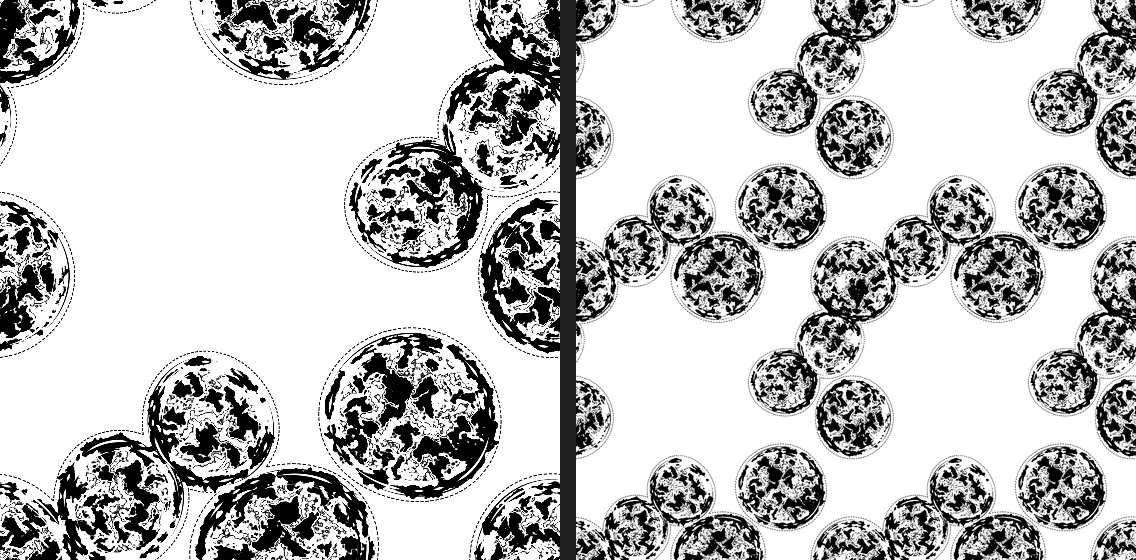
Left, the tile; right, the same tile 2 across and 2 down.
A Shadertoy shader for this pattern:

```glsl
const float TAU = 6.2831853;
const vec3 PAPER = vec3(1.0);
const vec3 INK = vec3(0.0);

vec2 hash2(vec2 p) {
    vec3 q = fract(p.xyx * vec3(0.1031, 0.1030, 0.0973));
    q += dot(q, q.yzx + 33.33);
    return fract((q.xx + q.yz) * q.zy);
}

// Distance to the nearest scattered point, wrapping after "repeats" cells.
float cellular(vec2 uv, float repeats) {
    vec2 p = uv * repeats, id = floor(p);
    float nearest = 2.0;
    for (int j = -1; j <= 1; j++)
        for (int i = -1; i <= 1; i++) {
            vec2 n = id + vec2(i, j);
            nearest = min(nearest, distance(p, n + hash2(mod(n, repeats) + repeats)));
        }
    return nearest;
}

// Positive inside a ring of the given half width.
float ring(float depth, float at, float halfWidth) {
    return halfWidth - abs(depth - at);
}

// Centre in xy, radius in z: four large bodies, then two touching pairs.
vec3 bodyAt(int k) {
    if (k < 4) {
        vec2 g = vec2(k & 1, k >> 1) * 0.5;
        vec2 jitter = 0.03 * (hash2(vec2(k, 7)) - 0.5);
        return vec3(g + 0.96 * g.x * g.y + jitter, 0.157 + 0.012 * sin(float(k) * 2.2));
    }
    float side = (k & 1) == 0 ? 1.0 : -1.0;
    float member = k < 6 ? 1.0 : -1.0;
    return vec3(0.56 + side * vec2(0.265, -0.265) + member * vec2(0.08, -0.07), 0.126);
}

void mainImage(out vec4 fragColor, in vec2 fragCoord) {
    vec2 uv = fragCoord / iResolution.xy;
    uv.y = 1.0 - uv.y;

    // Nearest body: depth below its wobbly rim, and angle around it.
    float depth = -1.0, angle = 0.0, phase = 0.0;
    for (int k = 0; k < 8; k++) {
        vec3 body = bodyAt(k);
        vec2 d = uv - body.xy;
        d -= round(d);
        float a = atan(d.y, d.x), ph = float(k) * 2.4;
        float rim = body.z * (1.0 + 0.03 * sin(2.0 * a + ph) + 0.015 * sin(3.0 * a - ph));
        float inside = rim - length(d);
        if (inside > depth) {
            depth = inside;
            angle = a;
            phase = ph;
        }
    }

    // Ragged grain: three cellular layers bent by sines.
    vec2 bent = uv + 0.009 * sin(TAU * uv.yx * 11.0 + 2.0 * sin(TAU * uv * 7.0))
                   + 0.004 * sin(TAU * uv.yx * 31.0 + vec2(1.0, 4.0));
    float grain = 0.58 * cellular(bent, 24.0) + 0.28 * cellular(bent, 61.0)
                + 0.14 * cellular(uv, 140.0);

    // Dotted outer rim.
    float ink = min(ring(depth, 0.002, 0.0009), 0.002 * (sin(angle * 110.0) + 0.45));

    // Heavy lopsided wall with hollow dashes, and broken lines beside it.
    float wall = ring(depth, 0.021, 0.0062 + 0.0035 * sin(angle + phase) - 0.03 * (grain - 0.45));
    float hollow = abs(depth - 0.021) - 0.0022 * sin(angle * 13.0 + 3.0 * sin(angle * 4.0 + phase));
    ink = max(ink, min(wall, hollow));
    ink = max(ink, ring(depth, 0.036, 0.0018 * sin(angle * 3.0 + phase) + 0.02 * (0.45 - grain)));
    ink = max(ink, ring(depth, 0.012, 0.0012 * sin(angle * 2.0 - phase)));

    // Core: dark clumps surrounded by thin contours.
    float mottle = 0.05 * sin(TAU * uv.x * 5.0 + 2.0 * sin(TAU * uv.y * 4.0));
    float clumps = 0.4 + mottle + 0.6 * min(depth - 0.065, 0.04) - grain;
    float contour = 0.022 - abs(grain - 0.56);
    ink = max(ink, min(max(clumps, contour) / 35.0, depth - 0.039));

    float cover = clamp(ink * iResolution.y * 1.8 + 0.5, 0.0, 1.0);
    fragColor = vec4(mix(PAPER, INK, cover), 1.0);
}
```
